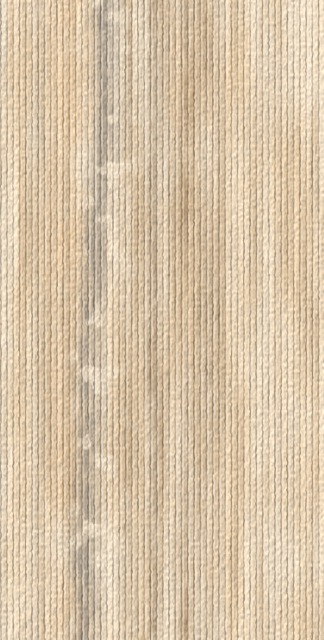
This texture is drawn by a Shadertoy shader. Its source:

```glsl
// Fluted travertine: fine vertical ribs over sandy stone with grey and brown veins.
const float RIBS = 52.0;           // ribs across the canvas
const float GROOVE_WIDTH = 0.24;   // widths in parts of one rib
const float RIDGE_WIDTH = 0.27;
const float GROOVE_DEPTH = 0.23;
const float RIDGE_SHINE = 0.62;
const float EDGE_WEAR = 0.16;
const float GRAIN = 0.17;
const vec2 GRAIN_SCALE = vec2(135.0, 105.0);
const vec3 CREAM = vec3(0.945, 0.880, 0.785);
const vec3 SAND = vec3(0.900, 0.800, 0.665);
const vec3 PEACH = vec3(0.910, 0.775, 0.610);
const vec3 BROWN = vec3(0.660, 0.550, 0.420);
const vec3 GREY = vec3(0.630, 0.585, 0.525);
const vec3 LIGHT = vec3(0.985, 0.935, 0.850);

// Brown veins: centre, half width, strength
const int VEIN_COUNT = 6;
const vec3 VEINS[VEIN_COUNT] = vec3[VEIN_COUNT](
    vec3(0.12, 0.014, 0.45), vec3(0.39, 0.025, 0.35), vec3(0.475, 0.026, 0.75),
    vec3(0.575, 0.022, 0.70), vec3(0.65, 0.030, 0.55), vec3(0.86, 0.012, 0.25));

float hash(vec2 p) {
    return fract(sin(dot(p, vec2(127.1, 311.7))) * 43758.5453);
}

float noise(vec2 p) {
    vec2 i = floor(p), f = fract(p);
    f = f * f * (3.0 - 2.0 * f);
    return mix(mix(hash(i), hash(i + vec2(1, 0)), f.x),
               mix(hash(i + vec2(0, 1)), hash(i + vec2(1, 1)), f.x), f.y);
}

float fbm(vec2 p) {
    float sum = 0.0, amp = 0.5;
    for (int i = 0; i < 4; i++) {
        sum += amp * noise(p);
        p = p * 2.03 + 17.3;
        amp *= 0.5;
    }
    return sum / 0.9375;
}

float bell(float d, float width) {
    return exp(-d * d / (width * width));
}

// Soft-edged stripe of the given width, wrapping once per rib
float stripe(float phase, float centre, float width, float blur) {
    float d = abs(fract(phase - centre + 0.5) - 0.5);
    return 1.0 - smoothstep(0.5 * width - blur, 0.5 * width + blur, d);
}

// Stone colour before carving
vec3 stone(vec2 p, float v) {
    float streak = fbm(p * vec2(28.0, 1.5));
    float cloud = fbm(p * vec2(7.0, 4.0) + 31.0);
    float fleck = fbm(p * vec2(75.0, 22.0) + 9.0);
    vec3 col = mix(CREAM, SAND, smoothstep(0.28, 0.68, 0.6 * streak + 0.4 * cloud));
    col = mix(col, PEACH, 0.65 * bell(p.x - 0.21, 0.07) * smoothstep(0.25, 0.65, cloud));

    float sway = 0.025 * (fbm(vec2(3.0, p.y * 3.0)) - 0.5);
    float brown = 0.22 * smoothstep(0.52, 0.75, streak);
    for (int i = 0; i < VEIN_COUNT; i++) {
        float along = noise(vec2(float(i) * 7.7, p.y * 2.2));
        brown += VEINS[i].z * (0.35 + 0.75 * along) * bell(p.x - VEINS[i].x - sway, VEINS[i].y);
    }
    col = mix(col, BROWN, clamp(brown * (0.3 + 1.1 * fleck), 0.0, 0.9));

    // Grey vein leans right towards the top
    float greyX = p.x - 0.27 - 0.05 * smoothstep(0.35, 0.8, v) - 2.0 * sway;
    float grey = bell(greyX, 0.042) * (0.3 + 1.0 * fleck);
    col = mix(col, GREY, clamp(0.9 * grey, 0.0, 0.9));

    // Pale inclusions gather around the grey vein
    float blob = noise(p * vec2(25.0, 19.0) + 0.7 * fleck);
    float pale = smoothstep(0.70, 0.82, blob) * bell(greyX - 0.03, 0.10);
    return mix(col, CREAM, 0.75 * pale);
}

void mainImage(out vec4 fragColor, in vec2 fragCoord) {
    vec2 p = fragCoord / iResolution.x;
    float v = fragCoord.y / iResolution.y;
    float blur = max(0.08, 0.6 * RIBS / iResolution.x);

    // Rib coordinate with chipped edges
    float wear = noise(p * vec2(70.0, 95.0)) - 0.5;
    float phase = p.x * RIBS + EDGE_WEAR * wear;
    float rib = floor(phase);
    vec3 col = stone(p, v);

    // Slow tone change within each rib
    float tone = hash(vec2(rib, 4.0)) - 0.5 + noise(vec2(rib * 3.7, p.y * 5.0)) - 0.5;
    col *= 1.0 + 0.07 * tone;

    // Raised grain lit from the upper left
    vec2 g = p * GRAIN_SCALE;
    float relief = noise(g) - noise(g + vec2(-0.55, 0.55));
    float speck = noise(g * 1.7 + 41.0) - 0.5;
    col *= 1.0 + GRAIN * (relief + 0.55 * speck);

    // Shaded groove beside a bright ridge
    float broken = noise(vec2(rib * 5.3, p.y * 24.0));
    float groove = stripe(phase, 0.12, GROOVE_WIDTH, blur);
    float ridge = stripe(phase, 0.42, RIDGE_WIDTH, blur);
    col *= 1.0 - GROOVE_DEPTH * groove * (0.55 + 0.7 * broken);
    col = mix(col, LIGHT, RIDGE_SHINE * ridge * (0.4 + 0.6 * broken));

    fragColor = vec4(clamp(col, 0.0, 1.0), 1.0);
}
```
